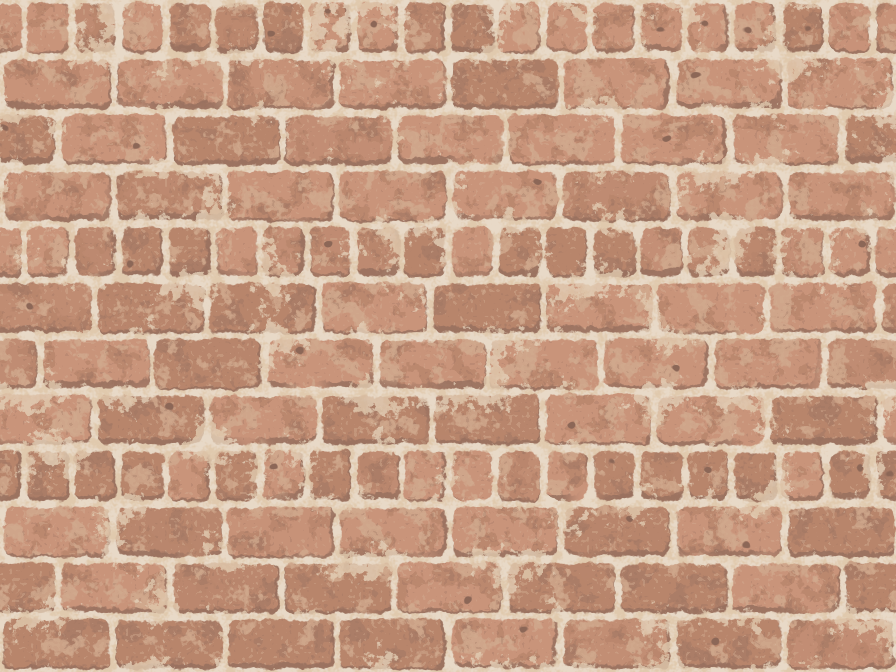
This texture is drawn by a Shadertoy shader. Its source:

```glsl
// Weathered brick wall: twelve courses, one row of 19 headers then three rows of 8 stretchers.
// Each brick is a rounded box with wobbly edges, a shaded lower rim and mottled clay,
// all driven by per-brick hashes and tileable gradient noise.

const vec2 WALL = vec2(16.0, 12.0);   // wall size, one unit per course
const float HEADERS = 19.0;
const float STRETCHERS = 8.0;

const vec3 CREAM = vec3(0.91, 0.85, 0.78);
const vec3 SAND  = vec3(0.88, 0.79, 0.68);
const vec3 BLUSH = vec3(0.82, 0.67, 0.56);
const vec3 CLAY  = vec3(0.79, 0.58, 0.48);
const vec3 BROWN = vec3(0.72, 0.52, 0.42);
const vec3 UMBER = vec3(0.61, 0.45, 0.38);

vec2 hash2(vec2 c) {
    vec3 q = fract(c.xyx * vec3(0.1031, 0.1030, 0.0973));
    q += dot(q, q.yzx + 33.33);
    return fract((q.xx + q.yz) * q.zy);
}

float cornerSlope(vec2 cell, vec2 corner, vec2 f, float freq) {
    vec2 id = mod(cell + corner, WALL * freq) + 17.0 * freq;
    float angle = 6.2832 * hash2(id).x;
    return dot(vec2(cos(angle), sin(angle)), f - corner);
}

// Gradient noise that wraps at the wall edges for whole frequencies
float noise(vec2 p, float freq) {
    vec2 cell = floor(p * freq), f = fract(p * freq);
    vec2 u = f * f * f * (f * (f * 6.0 - 15.0) + 10.0);
    vec2 e = vec2(0.0, 1.0);
    return mix(mix(cornerSlope(cell, e.xx, f, freq), cornerSlope(cell, e.yx, f, freq), u.x),
               mix(cornerSlope(cell, e.xy, f, freq), cornerSlope(cell, e.yy, f, freq), u.x), u.y);
}

float fbm(vec2 p, float freq) {
    float sum = 0.0, amp = 1.0;
    for (int i = 0; i < 4; i++) {
        sum += amp * noise(p, freq);
        freq *= 2.0;
        amp *= 0.55;
    }
    return sum;
}

float roundBox(vec2 p, vec2 halfSize, float radius) {
    vec2 q = abs(p) - halfSize + radius;
    return length(max(q, 0.0)) + min(max(q.x, q.y), 0.0) - radius;
}

// Brick lookup: xy = position from the brick centre, z = column, w = brick width
vec4 brickCell(vec2 p, float course) {
    float kind = mod(course, 4.0);
    bool header = kind < 0.5;
    float count = header ? HEADERS : STRETCHERS;
    float shift = header || kind == 2.0 ? 0.52 : 0.01;
    if (!header && course > 4.0 && course < 8.0) shift += 0.84;
    float x = p.x * count / WALL.x - shift;
    float width = WALL.x / count;
    return vec4((fract(x) - 0.5) * width, fract(p.y) - 0.5, mod(floor(x), count), width);
}

vec3 mortarColor(vec2 p) {
    float grain = fbm(p, 3.0) + 0.4 * noise(p, 20.0);
    return mix(SAND, CREAM, smoothstep(-0.35, 0.3, grain));
}

// Mottled clay face with soft-edged stains and fine specks
vec3 clayColor(vec2 p, float tone) {
    float stain = fbm(p, 2.0);
    float bloom = fbm(p + 5.3, 2.0);
    float speck = noise(p, 13.0);
    vec3 color = mix(CLAY, BROWN, smoothstep(0.35, 0.8, tone));
    color = mix(color, BROWN, 0.8 * smoothstep(0.02, 0.12, stain + 0.35 * (tone - 0.5)));
    color = mix(color, UMBER, 0.45 * smoothstep(0.3, 0.42, stain + 0.5 * (tone - 0.6)));
    color = mix(color, BLUSH, 0.75 * smoothstep(0.2, 0.36, bloom + 0.2 * (0.5 - tone)));
    color = mix(color, BLUSH, 0.45 * smoothstep(0.22, 0.34, speck + 0.4 * bloom));
    return mix(color, UMBER, 0.3 * smoothstep(0.3, 0.42, -speck + 0.3 * stain));
}

void mainImage(out vec4 fragColor, in vec2 fragCoord) {
    vec2 p = fragCoord / iResolution.xy * WALL;
    float aa = WALL.y / iResolution.y;
    float course = WALL.y - 1.0 - floor(p.y);
    vec4 cell = brickCell(p, course);
    vec2 id = vec2(cell.z, course) + 3.0;
    vec2 tone = hash2(id), jitter = hash2(id + 41.0), flaw = hash2(id + 83.0);

    // Irregular outline
    vec2 halfSize = vec2(cell.w * 0.5 - 0.045, 0.45) - 0.025 * jitter;
    vec2 q = cell.xy - 0.025 * (jitter.yx - 0.5);
    float wobble = 0.05 * noise(p, 3.0) + 0.045 * noise(p, 8.0) + 0.02 * noise(p, 21.0);
    float edge = roundBox(q, halfSize, 0.11 + 0.07 * flaw.x) + wobble;

    // Shaded rim along the bottom and one side
    vec2 lift = vec2(-0.09 * (tone.y - 0.2), 0.04 + 0.07 * jitter.y);
    float rim = roundBox(q - lift, halfSize, 0.16) + 1.3 * wobble;
    float rimFade = smoothstep(-0.4, 0.1, noise(p, 1.0) + 0.3 * tone.x);
    vec3 brick = clayColor(p, tone.x);
    brick = mix(brick, UMBER * 0.97, 0.85 * rimFade * smoothstep(-aa, aa, rim));

    // Occasional dark pit
    vec2 pit = (flaw - 0.5) * halfSize * 1.3;
    float pitDist = length((q - pit) * vec2(0.85, 1.1)) - 0.055 + 0.06 * noise(p, 7.0);
    brick = mix(brick, UMBER * 0.9, step(0.8, jitter.x) * smoothstep(aa, -aa, pitDist));

    // Crumbled mortar smeared over worn edges
    float wear = noise(p + 2.7, 1.0) + 0.55 * fbm(p, 5.0) + 1.1 * edge + 0.3 * (flaw.y - 0.5);
    vec3 mortar = mortarColor(p);
    brick = mix(brick, mix(SAND, mortar, 0.4), 0.8 * smoothstep(0.17, 0.34, wear));

    fragColor = vec4(mix(mortar, brick, smoothstep(aa, -aa, edge)), 1.0);
}
```
